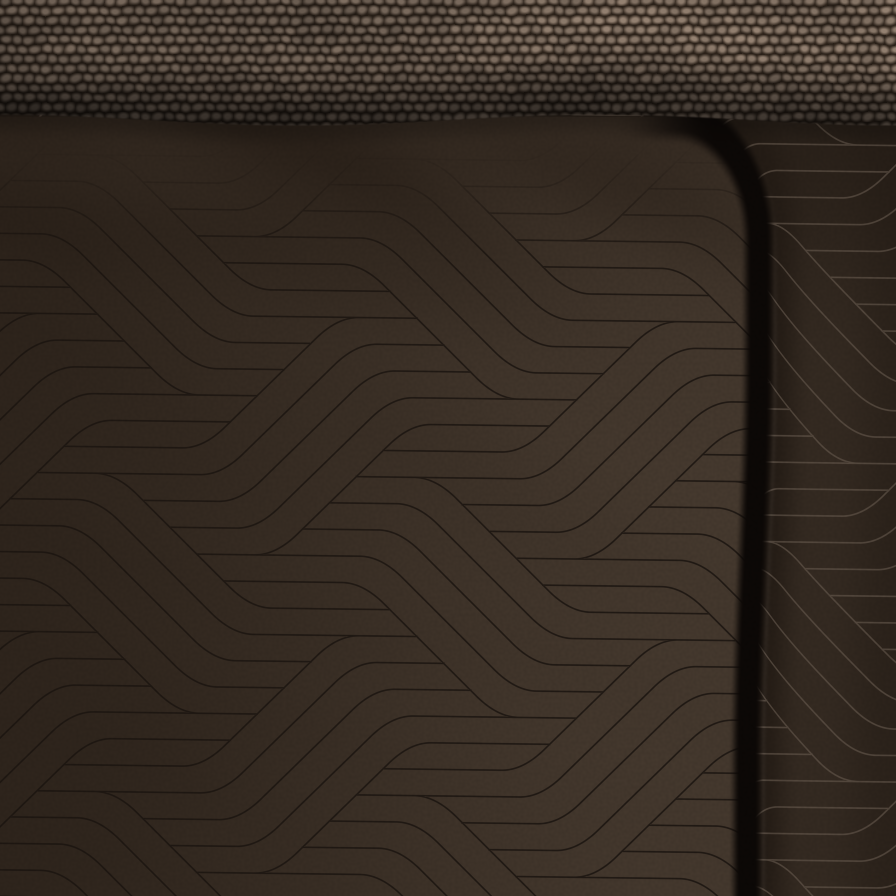
Reproduce this texture procedurally as a three.js fragment shader.

```glsl
// Dark brown cloth with interlaced bundles of fine lines, a deep fold and a woven band.
// One bundle of five bent lines is tiled; its mirrored copy, half a tile lower, closes
// the interlace. The fold is a rounded distance field, the band a staggered thread grid.
varying vec2 vUv;

const vec3 CREASE = vec3(0.045, 0.030, 0.022);
const vec3 UMBER  = vec3(0.152, 0.117, 0.088);
const vec3 TAUPE  = vec3(0.262, 0.216, 0.175);
const vec3 THREAD = vec3(0.580, 0.510, 0.450);
const vec3 INK    = vec3(0.070, 0.050, 0.038);
const vec3 SHEEN  = vec3(0.400, 0.350, 0.305);

// Pattern, in units of one line gap; a tile is TILE by TILE gaps
const float TILE = 12.0;
const vec2  GAP = vec2(0.0297, 0.0296);
const vec2  ORIGIN = vec2(0.333, 0.6465);
const float TILT = 0.013;
const float LINES = 5.0;
const float RISE = 5.0;              // gaps climbed by each bend
const float RUN = 5.05;              // gaps travelled by each bend
const float LEAN = 0.68;             // shift of the bend from line to line
const vec2  BEND = vec2(8.43, 5.0);  // lower bend of the first line
const float MIRROR = 18.63;
const float ROUNDING = 0.8;
const float LINE_HALF = 0.031;
const float LINE_SOFT = 0.026;

// Fold and band, in canvas units
const vec2 FOLD_CENTRE = vec2(0.749, 0.733);
const vec2 FOLD_RADIUS = vec2(0.094, 0.137);
const vec2 PANEL_SHIFT = vec2(0.022, -0.067);
const float BAND_EDGE = 0.866;
const vec2 THREAD_SIZE = vec2(0.0130, 0.0108);

float hash(vec2 p) {
  return fract(sin(dot(p, vec2(127.1, 311.7))) * 4375.85);
}

float corner(vec2 cell, vec2 f) {
  float a = 6.2832 * hash(cell);
  return dot(vec2(cos(a), sin(a)), f);
}

float gradientNoise(vec2 p) {
  vec2 i = floor(p), f = fract(p);
  vec2 u = f * f * f * (f * (f * 6.0 - 15.0) + 10.0);
  vec2 e = vec2(1.0, 0.0);
  return mix(mix(corner(i, f), corner(i + e, f - e), u.x),
             mix(corner(i + e.yx, f - e.yx), corner(i + 1.0, f - 1.0), u.x), u.y);
}

// Zero before the bend, x after it, with a rounded join
float ramp(float x) {
  float t = clamp(x + ROUNDING, 0.0, 2.0 * ROUNDING);
  return t * t / (4.0 * ROUNDING) + max(x - ROUNDING, 0.0);
}

float rampSlope(float x) {
  return clamp(0.5 + 0.5 * x / ROUNDING, 0.0, 1.0);
}

// Distance to the rising bundle; y points down
float bundle(vec2 p) {
  p = vec2(mod(p.x - 3.0, TILE) + 3.0, mod(p.y + 1.5, TILE) - 1.5);
  float slope = RISE / RUN, nearest = 100.0;
  for (float copy = 0.0; copy < 2.0; copy++) {
    for (float i = 0.0; i < LINES; i++) {
      vec2 q = p + vec2(copy * TILE, 0.0);
      // Each line stops at a neighbouring bundle, or runs into its rounded bend
      float start = i < 0.5 ? 3.2 : 5.15 + (i - 1.0) / slope;
      float stop = i < 3.5 ? 16.45 + i / slope : 21.44;
      if (i == 1.0) start -= ROUNDING;
      if (i == 3.0) stop += ROUNDING;
      float clip = max(start - q.x, q.x - stop);
      q -= BEND + vec2(LEAN * i, i);
      float climb = slope * (ramp(q.x) - ramp(q.x - RUN));
      float s = slope * (rampSlope(q.x) - rampSlope(q.x - RUN));
      nearest = min(nearest, max(abs(q.y + climb) / sqrt(1.0 + s * s), clip));
    }
  }
  return nearest;
}

float interlace(vec2 uv) {
  vec2 p = (uv - ORIGIN) * vec2(1.0, -1.0) / GAP;
  p.y -= TILT * p.x;
  float d = min(bundle(p), bundle(vec2(MIRROR - p.x, p.y - 0.5 * TILE)));
  return 1.0 - smoothstep(LINE_HALF - LINE_SOFT, LINE_HALF + LINE_SOFT, d);
}

vec3 wovenBand(vec2 uv, float height) {
  vec2 p = uv / THREAD_SIZE + 0.25 * gradientNoise(uv * 50.0);
  p.x += 0.5 * mod(floor(p.y), 2.0);
  vec2 q = fract(p) - 0.5;
  float bump = 1.0 - smoothstep(0.15, 0.65, length(q * vec2(0.95, 1.1)));
  float wear = 0.86 + 0.18 * hash(floor(p)) + 0.2 * gradientNoise(uv * vec2(5.0, 14.0));
  float light = mix(0.48, 1.0, smoothstep(0.0, 0.08, height)) * mix(0.82, 1.10, uv.x);
  return mix(UMBER * 1.1, THREAD, bump * 0.85) * wear * light;
}

void main() {
  vec2 uv = vUv;
  // Fold: straight below, rounding to the left under the band
  float sway = 0.005 - 0.013 * (1.0 - smoothstep(0.15, 0.60, uv.y));
  vec2 q = max((uv - FOLD_CENTRE - vec2(sway, 0.0)) / FOLD_RADIUS, 0.0);
  float fold = (length(q) - 1.0) * FOLD_RADIUS.x;
  float panel = smoothstep(-0.001, 0.001, fold);

  // Broad light and soft drapes on the main cloth
  float upper = smoothstep(0.58, 0.86, uv.y);
  float drape = gradientNoise(uv * vec2(3.0, 9.0) + vec2(0.0, 3.0 * uv.x));
  float light = mix(0.22, 0.98, smoothstep(-0.05, 0.80, uv.x)) * (1.0 - 0.60 * upper);
  vec3 cloth = mix(UMBER, TAUPE, max(light + drape * (0.08 + 0.30 * upper), 0.0));
  float fade = 0.72 * (1.0 - smoothstep(0.70, 0.86, uv.y)) * mix(0.75, 1.0, light);
  cloth = mix(cloth, INK, interlace(uv) * fade);

  // Side panel: the lines catch the light and crowd together as they turn into the fold
  float ridge = smoothstep(0.010, 0.060, fold) * (1.0 - 0.5 * smoothstep(0.08, 0.16, fold));
  vec3 side = mix(UMBER * 0.88, TAUPE, ridge * (0.50 - 0.3 * upper));
  vec2 turned = uv - PANEL_SHIFT - vec2(0.022 * exp(-30.0 * max(fold, 0.0)), 0.0);
  side = mix(side, SHEEN, interlace(turned) * 0.60);
  vec3 colour = mix(cloth, side, panel);

  // Crease shadow with a faint rim
  float crease = smoothstep(-0.022, -0.009, fold) * (1.0 - smoothstep(0.007, 0.018, fold));
  crease *= smoothstep(0.68, 0.80, uv.x);
  colour = mix(colour, CREASE, crease);
  colour += 0.03 * exp(-pow((fold - 0.017) / 0.003, 2.0)) * (1.0 - upper);
  colour *= 1.0 + 0.06 * gradientNoise(uv * 260.0);

  // Woven band and the shadow it casts
  float height = uv.y - BAND_EDGE - 0.006 * cos(9.4 * uv.x);
  colour *= 1.0 - 0.20 * smoothstep(-0.030, 0.0, height);
  colour = mix(colour, wovenBand(uv, height), smoothstep(-0.0015, 0.0015, height));
  gl_FragColor = vec4(colour, 1.0);
}
```
